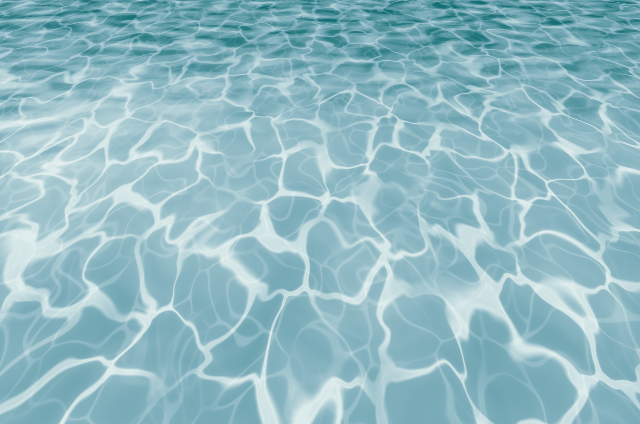
Give the GLSL for this texture, as a WebGL 2 fragment shader.

```glsl
#version 300 es
precision highp float;

uniform vec2 u_resolution;
out vec4 outColor;

const float HORIZON = 1.35;

vec2 hash2(vec2 p) {
    vec3 q = fract(p.xyx * vec3(0.1031, 0.1030, 0.0973));
    q += dot(q, q.yzx + 33.33);
    return fract((q.xx + q.yz) * q.zy);
}

float cornerSlope(vec2 cell, vec2 offset) {
    float angle = 6.2832 * hash2(cell).x;
    return dot(vec2(cos(angle), sin(angle)), offset);
}

float gradientNoise(vec2 p) {
    vec2 i = floor(p);
    vec2 f = p - i;
    vec2 u = f * f * f * (f * (f * 6.0 - 15.0) + 10.0);
    vec2 e = vec2(1.0, 0.0);
    float low = mix(cornerSlope(i, f), cornerSlope(i + e, f - e), u.x);
    float high = mix(cornerSlope(i + e.yx, f - e.yx), cornerSlope(i + 1.0, f - 1.0), u.x);
    return mix(low, high, u.y);
}

vec2 warp(vec2 p, float frequency, float amount) {
    vec2 q = p * frequency;
    return p + amount * vec2(gradientNoise(q + 11.3), gradientNoise(q + 47.9));
}

// Sorted distances to the three nearest scattered points
vec3 nearestThree(vec2 p) {
    vec2 cell = floor(p);
    vec3 d = vec3(9.0);
    for (int y = -1; y <= 1; y++) {
        for (int x = -1; x <= 1; x++) {
            vec2 c = cell + vec2(x, y);
            float r = length(c + 0.08 + 0.84 * hash2(c) - p);
            if (r < d.x) d = vec3(r, d.xy);
            else if (r < d.y) d = vec3(d.x, r, d.y);
            else d.z = min(d.z, r);
        }
    }
    return d;
}

// Web of light: swelling ribbons, bright knots and a soft halo
float caustic(vec2 p, float thickness, float blur) {
    vec3 d = nearestThree(p);
    float seam = d.y - d.x;
    float knot = exp(-7.0 * (d.z - d.x));
    float swell = clamp(0.5 + 0.9 * gradientNoise(p * 0.9 + 7.0), 0.0, 1.0);
    float width = thickness * (0.35 + 1.9 * swell * swell) + 0.09 * knot;
    float soft = 0.045 + blur;
    float ribbon = 1.0 - smoothstep(width - soft, width + soft, seam);
    float rim = 0.72 + 0.28 * smoothstep(0.0, width, seam + 0.5 * (0.14 - width));
    float gaps = smoothstep(-0.5, 0.12, gradientNoise(p * 0.8 + 31.0));
    return mix(0.25, 1.0, gaps) * (0.8 * ribbon * rim + 0.2 * exp(-5.0 * seam) + 0.15 * knot);
}

float filaments(vec2 p, float sharpness) {
    return exp(-sharpness * abs(gradientNoise(p)));
}

vec3 waterColor(float tone) {
    vec3 deep = vec3(0.16, 0.48, 0.51);
    vec3 middle = vec3(0.52, 0.70, 0.75);
    vec3 bright = vec3(0.94, 0.97, 0.96);
    vec3 shade = mix(deep, middle, clamp((tone - 0.16) / 0.36, -0.25, 1.0));
    return mix(shade, bright, clamp((tone - 0.52) / 0.42, 0.0, 1.0));
}

void main() {
    vec2 uv = (gl_FragCoord.xy - vec2(0.5 * u_resolution.x, 0.0)) / u_resolution.y;

    // Receding water plane
    float depth = HORIZON - uv.y;
    vec2 ground = vec2(uv.x, 1.0) / depth;
    float footprint = 7.0 / (u_resolution.y * depth * depth);
    float far = smoothstep(0.58, 0.98, uv.y);

    // Light network and fainter strands
    vec2 cells = ground * vec2(7.2, 6.4) + 20.0;
    vec2 bent = warp(warp(cells, 0.9, 0.65), 2.6, 0.22);
    float web = caustic(bent, 0.10, 1.4 * footprint);
    vec2 turned = mat2(0.8, 0.6, -0.6, 0.8) * warp(cells, 1.3, 0.8) * 1.5;
    float faintWeb = caustic(turned + 60.0, 0.07, 2.1 * footprint);
    float strands = filaments(warp(cells, 1.1, 1.1) * vec2(1.7, 1.3) + 90.0, 13.0);
    strands *= smoothstep(-0.1, 0.4, gradientNoise(cells * 0.7 + 5.0));

    // Broad shading and pale sky sheen
    float tone = mix(0.455, 0.50, smoothstep(0.0, 0.5, uv.y));
    tone -= 0.20 * smoothstep(0.68, 1.0, uv.y);
    vec2 sheen = (uv - vec2(-0.65, 0.68)) / vec2(0.5, 0.24);
    tone += 0.15 * exp(-dot(sheen, sheen));
    tone += 0.09 * gradientNoise(cells * 0.6 + 3.0);
    tone += 0.06 * gradientNoise(bent * vec2(1.6, 2.4) + 15.0) * (1.0 - far);

    // Surface ripples gather toward the distance
    vec2 rippled = warp(ground * vec2(5.5, 13.0), 0.7, 0.6);
    float ripple = gradientNoise(rippled + 130.0);
    float leftSide = 1.0 - smoothstep(-0.75, -0.25, uv.x);
    float choppy = max(far, leftSide * smoothstep(0.5, 0.8, uv.y));
    tone -= 0.24 * choppy * smoothstep(0.0, 0.4, ripple);
    tone += 0.20 * choppy * smoothstep(0.05, 0.4, -ripple);

    // Light laid over the water
    float light = web + (0.32 * faintWeb + 0.16 * strands) * (1.0 - 0.5 * web);
    tone = mix(tone, 0.93, clamp(light, 0.0, 1.0) * mix(0.86, 0.5, far));
    outColor = vec4(waterColor(tone), 1.0);
}
```
